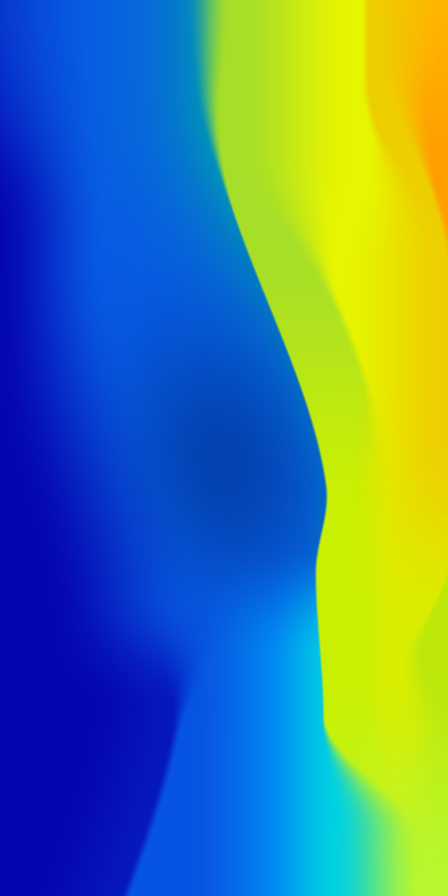
Reproduce this background procedurally as a Shadertoy shader.

```glsl
// Flowing silk-like gradient: blue folds on the left, lime and gold on the right.
// Each fold is a curve x(t) built from smoothsteps, with a softness that varies
// along its length; colour fields are blended across those curves.

// Blend across a curve: d is the signed distance, w the half width.
float fold(float d, float w) {
    return smoothstep(-w, w, d);
}

// Main boundary between the blue and the lime sheets.
float mainEdge(float t) {
    return 0.465 + 0.27 * smoothstep(0.09, 0.59, t)
         - 0.03 * smoothstep(0.54, 0.64, t)
         + 0.017 * smoothstep(0.64, 0.80, t)
         + 0.12 * smoothstep(0.80, 0.93, t);
}

vec3 blueSheet(float x, float t, float edge) {
    vec3 deep = vec3(0.02, 0.02, 0.69);
    vec3 royal = vec3(0.03, 0.35, 0.90);

    // Broad sweep from deep to royal blue, turning into a crisp lower fold
    float start = -0.30 + 0.28 * smoothstep(0.0, 0.25, t) + 0.12 * smoothstep(0.4, 0.7, t);
    float end = 0.25 + 0.20 * smoothstep(0.3, 0.65, t);
    float sweep = smoothstep(start, end, x);
    float q = clamp((t - 0.74) / 0.26, 0.0, 1.0);
    float foldX = 0.415 - 0.135 * pow(q, 1.5);
    float crisp = fold(x - foldX, mix(0.09, 0.012, smoothstep(0.68, 0.82, t)));
    float rim = 0.22 * smoothstep(foldX - 0.22, foldX, x);
    float lower = smoothstep(0.66, 0.79, t);
    vec3 col = mix(deep, royal, mix(sweep, mix(rim, 0.93, crisp), lower));

    // Teal glow beside the upper boundary
    float gap = max(edge - x, 0.0);
    float upper = 1.0 - smoothstep(0.12, 0.55, t);
    col = mix(col, vec3(0.0, 0.60, 0.70), exp(-gap / 0.11) * upper);

    // Dark hollow in the middle
    vec2 c = vec2(x - 0.50 - 0.25 * (t - 0.5), t - 0.515);
    float hollow = exp(-dot(c * c, vec2(22.0, 50.0)));
    col = mix(col, vec3(0.01, 0.25, 0.67), 0.92 * hollow);
    float middle = smoothstep(0.2, 0.4, t) * (1.0 - smoothstep(0.58, 0.68, t));
    col = mix(col, vec3(0.0, 0.48, 0.74), 0.55 * exp(-gap / 0.05) * middle);

    // Azure and cyan light at the bottom
    float light = smoothstep(0.60, 0.74, t);
    col = mix(col, vec3(0.0, 0.58, 0.96), light * smoothstep(0.42, 0.68, x));
    return mix(col, vec3(0.0, 0.82, 0.88), light * smoothstep(0.60, 0.76, x));
}

vec3 limeSheet(float x, float t) {
    // Shaded lime meets bright yellow along a diagonal fold
    vec3 lime = mix(vec3(0.65, 0.87, 0.16), vec3(0.79, 0.94, 0.01), smoothstep(0.25, 0.58, t));
    vec3 yellow = mix(vec3(0.90, 0.96, 0.0), vec3(0.85, 0.93, 0.0), smoothstep(0.4, 0.7, t));
    float ridge = 0.655 + 0.185 * smoothstep(0.17, 0.50, t);
    float ridgeSoft = mix(0.13, 0.012, smoothstep(0.16, 0.34, t))
                    + 0.035 * smoothstep(0.42, 0.55, t);
    vec3 col = mix(lime, yellow, fold(x - ridge, ridgeSoft));

    // Gold pleat at the upper right
    float pleat = 0.815 + 0.07 * smoothstep(0.09, 0.24, t);
    float gold = fold(x - pleat, 0.010 + 0.11 * smoothstep(0.13, 0.30, t));
    gold *= 1.0 - smoothstep(0.48, 0.72, t);
    col = mix(col, vec3(0.93, 0.81, 0.0), gold);

    // Orange sheet in the corner
    float corner = 0.91 + 0.10 * smoothstep(0.08, 0.32, t);
    float orange = fold(x - corner, mix(0.10, 0.010, smoothstep(0.0, 0.22, t)));
    vec3 amber = mix(vec3(1.0, 0.70, 0.0), vec3(1.0, 0.62, 0.0), smoothstep(0.0, 0.2, t));
    col = mix(col, amber, orange);

    // Small green fold at the lower right
    float curl = 1.0 - 0.08 * smoothstep(0.63, 0.74, t) + 0.03 * smoothstep(0.74, 0.82, t);
    float green = fold(x - curl, 0.006 + 0.06 * smoothstep(0.66, 0.85, t));
    col = mix(col, vec3(0.74, 0.91, 0.04), green * smoothstep(0.61, 0.66, t));

    // Fresh green towards the bottom
    return mix(col, vec3(0.72, 0.97, 0.18), smoothstep(0.74, 1.0, t));
}

void mainImage(out vec4 fragColor, in vec2 fragCoord) {
    vec2 uv = fragCoord / iResolution.xy;
    float x = uv.x;
    float t = 1.0 - uv.y; // runs downwards from the top

    // Crisp in the middle, diffuse at both ends
    float edge = mainEdge(t);
    float soft = 0.004 + 0.045 * (1.0 - smoothstep(0.0, 0.24, t))
               + 0.10 * smoothstep(0.80, 0.94, t);
    vec3 col = mix(blueSheet(x, t, edge), limeSheet(x, t), fold(x - edge, soft));

    fragColor = vec4(clamp(col, 0.0, 1.0), 1.0);
}
```
